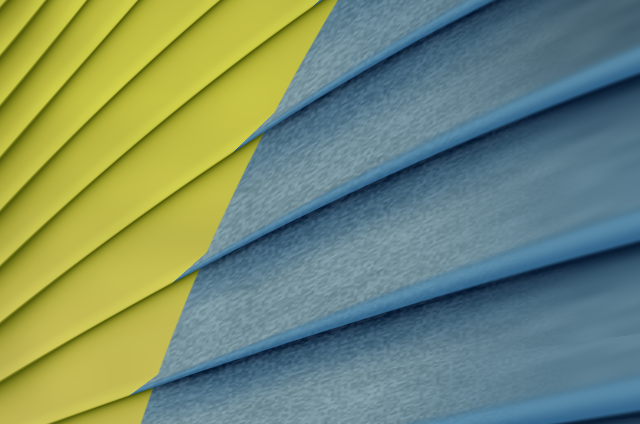
Reproduce this texture procedurally as a WebGL 2 fragment shader.

```glsl
#version 300 es
precision highp float;
// Fan of overlapping painted pleats, yellow on the left and blue on the right.

#define FIRST_PLEAT -6
#define LAST_PLEAT 4
#define LIP_GROWTH 0.070
#define TIP_REACH 0.050
#define RIB_FREQ 85.0
#define RIB_AMOUNT 0.022
#define GRAIN_AMOUNT 0.11
#define STREAK_AMOUNT 0.05

uniform vec2 u_resolution;
out vec4 outColor;

const vec3 BLUE_DARK = vec3(0.04, 0.12, 0.21);
const vec3 BLUE_MID = vec3(0.28, 0.44, 0.54);
const vec3 BLUE_PALE = vec3(0.47, 0.58, 0.62);
const vec3 LIP_LOW = vec3(0.18, 0.39, 0.55);
const vec3 LIP_HIGH = vec3(0.34, 0.54, 0.66);
const vec3 YELLOW = vec3(0.76, 0.75, 0.27);
const vec3 YELLOW_HAZE = vec3(0.76, 0.72, 0.34);
const vec3 OLIVE = vec3(0.51, 0.52, 0.05);
const vec3 OLIVE_DARK = vec3(0.23, 0.27, 0.0);

float hash(vec2 p) {
    vec3 q = fract(vec3(p.xyx) * 0.1031);
    q += dot(q, q.yzx + 33.33);
    return fract((q.x + q.y) * q.z);
}

float noise(vec2 p) {
    vec2 i = floor(p), f = fract(p);
    f = f * f * (3.0 - 2.0 * f);
    float low = mix(hash(i), hash(i + vec2(1, 0)), f.x);
    float high = mix(hash(i + vec2(0, 1)), hash(i + vec2(1, 1)), f.x);
    return mix(low, high, f.y);
}

// Signed distance below crease k; p.y runs downwards.
float creaseDistance(vec2 p, float k) {
    float start = 0.629 + 0.132 * k + 0.002 * k * k;
    float fall = 0.96 - 0.135 * k - 0.0205 * k * k + 0.04 * max(k - 3.0, 0.0);
    float bend = 0.175 - 0.046 * k - 0.25 * max(-1.0 - k, 0.0);
    float slope = 2.0 * bend * p.x - fall;
    float crease = start + p.x * (bend * p.x - fall);
    return (p.y - crease) * inversesqrt(1.0 + slope * slope);
}

// Yellow cloth: shadow under the upper crease, bright rim over the lower one.
vec3 yellowCloth(vec2 p, float under, float over) {
    float side = smoothstep(0.20, 0.0, p.x);
    float haze = smoothstep(0.2, 0.9, p.y) * 0.8 + 0.2 * side;
    vec3 color = mix(YELLOW, YELLOW_HAZE, haze);
    color *= 0.97 + 0.06 * noise(p * vec2(7.0, 9.0));
    color = mix(color, OLIVE, 0.85 * exp(-under / (0.020 + 0.016 * side)));
    color = mix(color, OLIVE_DARK, 0.95 * exp(-under / (0.007 + 0.007 * side)));
    color += vec3(0.04, 0.05, 0.02) * smoothstep(0.035, 0.008, over);
    return mix(color, OLIVE, 0.5 * smoothstep(0.005, 0.0, over));
}

// Blue cloth: woven panel with a raised lip that widens to the right.
vec3 blueCloth(vec2 p, float under, float over, float reach, float soft) {
    float focus = 1.0 - smoothstep(0.85, 1.45, p.x);
    float right = max(reach, 0.0);
    vec2 grain = vec2(1.12 * p.x, under + 0.37 * floor(p.y + under));

    float pale = smoothstep(0.02, 0.14, under) * (1.0 - 0.6 * smoothstep(0.3, 1.0, right));
    pale *= 0.65 + 0.5 * smoothstep(0.0, 0.75, p.y);
    pale += 0.35 * smoothstep(0.18, 0.0, right);
    vec3 color = mix(BLUE_MID, BLUE_PALE, clamp(pale, 0.0, 1.0));
    color *= 1.0 - 0.22 * smoothstep(0.85, 1.5, p.x) * smoothstep(0.45, 0.0, p.y);

    // Contact shadow
    float spread = 0.010 + 0.028 * min(right, 0.8);
    float shadow = 1.1 * exp(-under / spread) + 0.22 * exp(-under / (3.0 * spread));
    color = mix(color, BLUE_DARK, min(shadow, 1.0) * smoothstep(-0.08, 0.08, reach));

    // Ribs, fine grain and brushed streaks that follow the crease
    float speck = noise(grain * vec2(115.0, 230.0)) - 0.5;
    float rib = sin(6.2832 * RIB_FREQ * under) * noise(grain * vec2(60.0, 40.0));
    float streak = noise(grain * vec2(9.0, 45.0)) - 0.5;
    color += focus * (GRAIN_AMOUNT * speck + RIB_AMOUNT * rib) + STREAK_AMOUNT * streak;

    // Lip
    float width = 0.010 + LIP_GROWTH * right;
    float height = over / width;
    vec3 lip = mix(LIP_LOW, LIP_HIGH, smoothstep(0.05, 0.65, height));
    lip *= 1.0 - 0.12 * smoothstep(0.7, 1.0, height);
    lip += 0.04 * focus * speck;
    float edge = soft + 0.12 * width;
    return mix(color, lip, 0.9 * (1.0 - smoothstep(width - edge, width + edge, over)));
}

void main() {
    vec2 p = gl_FragCoord.xy / u_resolution.y;
    p.y = 1.0 - p.y;
    float pixel = 0.8 / u_resolution.y;
    float blur = 0.005 * smoothstep(0.8, 1.5, p.x) + 0.003 * smoothstep(0.3, 0.0, p.x);
    float soft = pixel + blur;
    float seam = 0.797 - 0.6 * p.y + 0.135 * p.y * p.y;

    // Lay the pleats from top to bottom, each covering the one before.
    vec3 color = YELLOW;
    for (int i = FIRST_PLEAT; i <= LAST_PLEAT; i++) {
        float k = float(i);
        float below = creaseDistance(p, k);
        float under = max(below, 0.0);
        float over = max(-creaseDistance(p, k + 1.0), 0.0);
        float tip = TIP_REACH * max(1.0 - over / 0.026, 0.0);
        float reach = p.x - seam + tip;
        vec3 yellow = yellowCloth(p, under, over);
        vec3 blue = blueCloth(p, under, over, reach, soft);
        vec3 pleat = mix(yellow, blue, smoothstep(-1.5 * pixel, 1.5 * pixel, reach));
        color = mix(color, pleat, smoothstep(-soft, soft, below));
    }
    outColor = vec4(clamp(color, 0.0, 1.0), 1.0);
}
```
